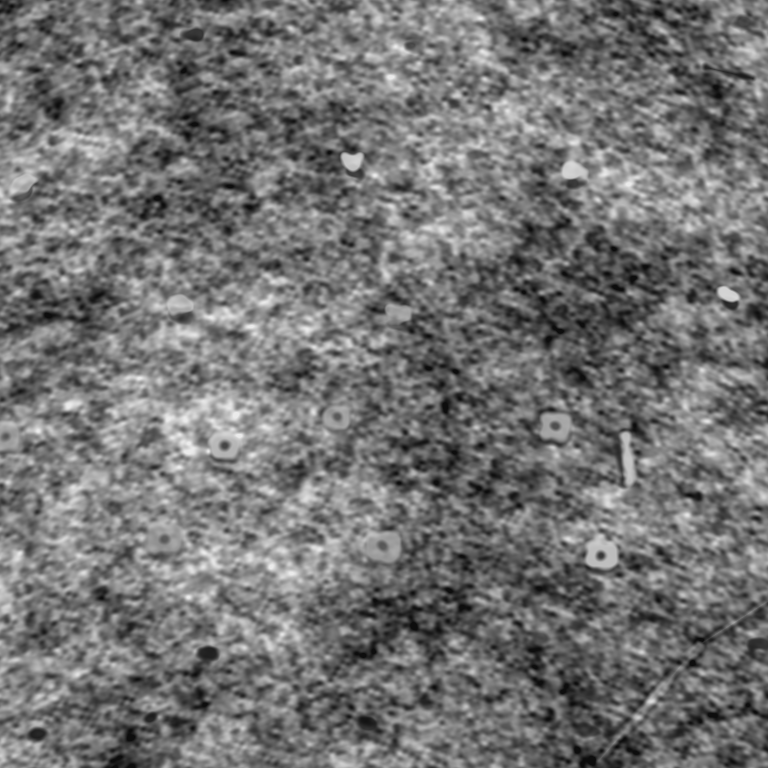
A WebGL 2 fragment shader for this texture:

```glsl
#version 300 es
precision highp float;
// Grey grainy ground seen from above, with scattered rings, lumps, pits and scratches.

uniform vec2 u_resolution;
out vec4 fragColor;

float hash(vec2 cell) {
    uvec2 q = uvec2(ivec2(cell)) * uvec2(1597334673u, 3812015801u);
    uint h = (q.x ^ q.y) * 1597334673u;
    h = (h ^ (h >> 15)) * 2246822519u;
    h ^= h >> 13;
    return float(h >> 8) / 16777216.0;
}

// Smooth value noise centred on zero
float noise(vec2 p) {
    vec2 i = floor(p), f = fract(p);
    f = f * f * (3.0 - 2.0 * f);
    float low = mix(hash(i), hash(i + vec2(1, 0)), f.x);
    float high = mix(hash(i + vec2(0, 1)), hash(i + vec2(1, 1)), f.x);
    return mix(low, high, f.y) - 0.5;
}

// Noise stretched along a tilted direction
float grain(vec2 p, float angle, vec2 frequency, float seed) {
    float c = cos(angle), s = sin(angle);
    return noise(mat2(c, -s, s, c) * p * frequency.x * vec2(1.0, frequency.y / frequency.x) + seed);
}

float ground(vec2 uv) {
    // Bend the grain so it slopes downward on the right
    vec2 p = uv + vec2(0.0, 0.16 * (uv.x - 0.3) * (uv.x - 0.3));
    float tone = 0.45;
    tone += 0.21 * grain(p, 0.4, vec2(4.0, 6.0), 11.3);
    tone += 0.17 * grain(p, -0.5, vec2(8.0, 11.0), 37.1);
    tone += 0.20 * grain(p, 0.3, vec2(15.0, 24.0), 53.7);
    tone += 0.20 * grain(p, -0.25, vec2(29.0, 47.0), 71.9);
    tone += 0.25 * grain(p, 0.12, vec2(50.0, 92.0), 97.2);
    tone += 0.35 * grain(p, -0.22, vec2(92.0, 146.0), 131.6);
    tone += 0.28 * grain(p, 0.35, vec2(132.0, 172.0), 173.4);
    return tone;
}

float segmentDistance(vec2 p, vec2 a, vec2 b) {
    vec2 ab = b - a;
    return length(p - a - ab * clamp(dot(p - a, ab) / dot(ab, ab), 0.0, 1.0));
}

// Soft filled shape: 1 inside, 0 outside
float fill(float dist) {
    return 1.0 - smoothstep(-0.004, 0.004, dist);
}

float roundedBox(vec2 p, vec2 halfSize, float radius) {
    vec2 q = abs(p) - halfSize + radius;
    return length(max(q, 0.0)) + min(max(q.x, q.y), 0.0) - radius;
}

float addMarks(float tone, vec2 uv) {
    float rough = 0.011 * noise(uv * 85.0 + 19.0);
    for (int i = 0; i < 23; i++) {
        float n = float(i);
        vec2 center = fract(vec2(0.44, 0.56) + n * vec2(0.7549, 0.5698));
        center.y = pow(center.y, 1.35);
        vec2 d = uv - center;
        float size = mix(0.8, 1.15, hash(vec2(n, 5.0)));
        float strength = mix(0.5, 0.95, hash(vec2(n, 9.0)));
        int kind = i % 7;

        if (kind == 0 || kind == 5) {
            // Pale ring with a dark core and a shadow below
            float box = roundedBox(d, vec2(0.020, 0.018) * size, 0.011) + 0.5 * rough;
            float shadow = roundedBox(d + vec2(0.0, 0.006), vec2(0.020, 0.018) * size, 0.011);
            tone = mix(tone, 0.10, 0.75 * strength * fill(shadow));
            tone = mix(tone, 0.80, strength * fill(box));
            tone = mix(tone, 0.16, strength * fill(length(d) - 0.006 * size + 0.4 * rough));
        } else if (kind == 2 || kind == 4) {
            // Bright ragged lump with a shadow below
            float lean = mix(-0.3, 0.4, hash(vec2(n, 13.0)));
            vec2 q = vec2(d.x, (d.y - lean * d.x) * 1.5);
            float lump = length(q) - 0.016 * size + 1.3 * rough;
            float shadow = length(q + vec2(-0.003, 0.019)) - 0.013 * size + rough;
            tone = mix(tone, 0.10, 0.85 * strength * fill(shadow));
            tone = mix(tone, 0.86, strength * fill(lump));
        } else {
            // Dark pit with a faint pale rim above
            float pit = length(d * vec2(0.85, 1.2)) - 0.011 * size + rough;
            float rim = length((d - vec2(0.0, 0.015)) * vec2(0.6, 1.7)) - 0.009;
            tone += 0.13 * strength * fill(rim);
            tone = mix(tone, 0.10, strength * fill(pit));
        }
    }
    return tone;
}

float addScratches(float tone, vec2 uv) {
    float wobble = 0.005 * noise(uv * 60.0);
    // Long pale diagonal track with darker borders
    float track = segmentDistance(uv, vec2(0.78, 0.01), vec2(0.91, 0.16)) + wobble;
    track = min(track, segmentDistance(uv, vec2(0.91, 0.16), vec2(1.02, 0.23)) + 0.003);
    tone -= 0.13 * fill(track - 0.011);
    tone += 0.27 * fill(track - 0.004);

    // Upright bright sliver beside its shadow
    float sliver = segmentDistance(uv, vec2(0.815, 0.432), vec2(0.820, 0.375)) + wobble;
    float shade = segmentDistance(uv, vec2(0.804, 0.420), vec2(0.812, 0.370)) + wobble;
    tone = mix(tone, 0.12, 0.7 * fill(shade - 0.004));
    tone = mix(tone, 0.80, 0.9 * fill(sliver - 0.006));

    // Short dark slash with a pale upper edge
    float slash = segmentDistance(uv, vec2(0.92, 0.912), vec2(0.98, 0.898)) + wobble;
    tone += 0.12 * fill(segmentDistance(uv, vec2(0.93, 0.945), vec2(0.98, 0.932)) - 0.003);
    return mix(tone, 0.08, 0.9 * fill(slash - 0.003));
}

void main() {
    vec2 uv = gl_FragCoord.xy / u_resolution;
    float tone = addScratches(addMarks(ground(uv), uv), uv);
    fragColor = vec4(vec3(clamp(tone, 0.05, 0.92)), 1.0);
}
```
